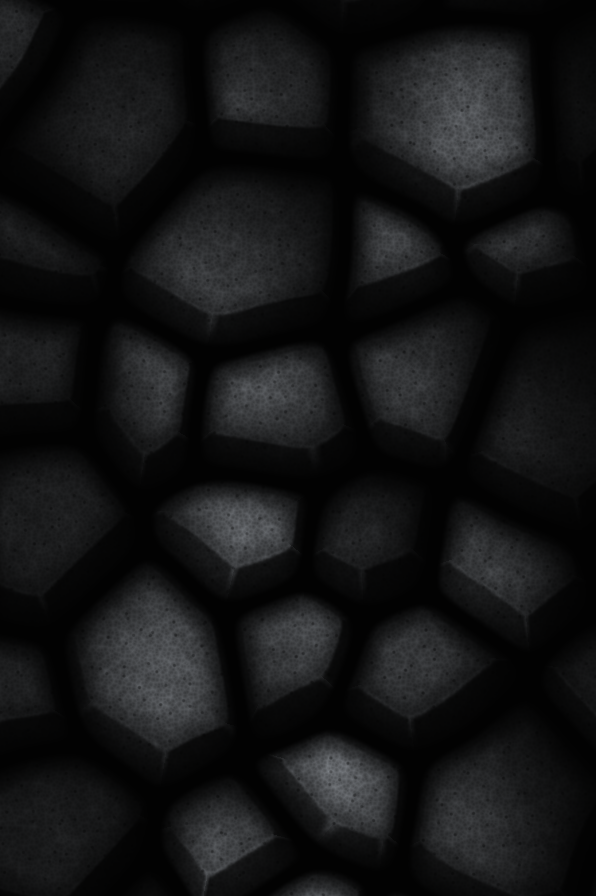
Give the GLSL for this texture, as a Shadertoy shader.

```glsl
// Wall of dark, bevelled stones with soft light pools and gritty faces.

vec2 hash2(vec2 p) {
    p = vec2(dot(p, vec2(127.1, 311.7)), dot(p, vec2(269.5, 183.3)));
    return fract(sin(p) * 43758.5453);
}

// Stone centre (xy) and size weight (z) for a grid cell; odd rows are staggered
vec3 stoneSite(vec2 cell) {
    vec2 jitter = hash2(cell + 3.7) - 0.5;
    float size = hash2(cell + 41.3).x;
    float stagger = 0.5 * mod(cell.y, 2.0) - 0.25;
    return vec3(cell + 0.5 + 0.62 * jitter + vec2(stagger, 0.0), 0.42 * size * size);
}

// Cellular noise: distance to the nearest scattered point
float cellular(vec2 p) {
    vec2 cell = floor(p);
    float nearest = 2.0;
    for (int y = -1; y <= 1; y++)
    for (int x = -1; x <= 1; x++) {
        vec2 id = cell + vec2(x, y);
        nearest = min(nearest, length(id + hash2(id) - p));
    }
    return nearest;
}

// Layered sines: cloudy wear, about -1 to 1
float mottle(vec2 p) {
    float sum = 0.0, amp = 0.5;
    for (int i = 0; i < 4; i++) {
        p = mat2(0.8, 0.6, -0.6, 0.8) * p * 1.8 + 1.3;
        sum += amp * sin(p.x + 1.5 * sin(p.y)) * cos(p.y + sin(p.x * 0.7));
        amp *= 0.65;
    }
    return sum;
}

void mainImage(out vec4 fragColor, in vec2 fragCoord) {
    vec2 p = fragCoord / iResolution.y;
    vec2 q = p * 6.0 + vec2(2.3, 5.1);
    q += 0.018 * sin(q.yx * 5.0 + 2.0 * sin(q * 3.0));

    // Weighted Voronoi: find the stone that owns this point
    vec2 cell = floor(q), stoneId = cell;
    vec3 stone = vec3(0.0);
    float best = 1e5;
    for (int y = -2; y <= 2; y++)
    for (int x = -2; x <= 2; x++) {
        vec2 id = cell + vec2(x, y);
        vec3 s = stoneSite(id);
        float power = dot(q - s.xy, q - s.xy) - s.z;
        if (power < best) { best = power; stone = s; stoneId = id; }
    }

    // Rounded outline, and a top face inset more along the lower sides
    float outlineSum = 0.0, faceSum = 0.0;
    float near1 = 1e5, near2 = 1e5;
    vec2 facet = vec2(0.0, 1.0);
    for (int y = -2; y <= 2; y++)
    for (int x = -2; x <= 2; x++) {
        vec2 id = cell + vec2(x, y);
        if (id == stoneId) continue;
        vec3 s = stoneSite(id);
        vec2 away = s.xy - stone.xy;
        float span = max(length(away), 0.05);
        vec2 normal = away / span;
        float power = dot(q - s.xy, q - s.xy) - s.z;
        float side = (power - best) / (2.0 * span);
        float inset = side - 0.09 - 0.17 * smoothstep(0.0, 0.9, -normal.y);
        outlineSum += exp(-side / 0.05);
        faceSum += exp(-inset / 0.022);
        if (inset < near1) { near2 = near1; near1 = inset; facet = normal; }
        else near2 = min(near2, inset);
    }
    float outline = -0.05 * log(outlineSum + 1e-20);
    float face = -0.022 * log(faceSum + 1e-20);

    // Every stone has its own tone and an off-centre pool of light
    vec2 rnd = hash2(stoneId + 17.9);
    float tone = mix(0.09, 0.43, rnd.x);
    vec2 r = q - stone.xy - vec2(0.4 * (rnd.y - 0.6), 0.42 * (fract(rnd.y * 7.3) - 0.4));
    float glow = 0.14 + 0.86 * exp(-2.6 * dot(r, r));
    float lower = smoothstep(0.05, 0.6, -facet.y);

    // Top face, darker bevel, lit rim and chipped corner creases
    float top = tone * glow * (0.72 + 0.28 * smoothstep(0.0, 0.16, face));
    float bevel = tone * glow * (0.36 - 0.14 * facet.x + 0.12 * facet.y);
    float shade = mix(bevel, top, smoothstep(-0.014, 0.014, face));
    float worn = smoothstep(-0.5, 0.5, mottle(q * 1.5 + 4.0));
    float rim = exp(-pow(face / 0.016, 2.0)) * lower * worn;
    float crease = smoothstep(0.035, 0.0, near2 - near1) * lower
                 * smoothstep(0.02, -0.02, face) * smoothstep(-0.2, -0.03, face);
    shade += tone * glow * (0.28 * rim + 0.4 * crease);

    // Grit, cloudy wear and a few dark pits
    float grit = 0.6 * cellular(p * 230.0) + 0.4 * cellular(p * 95.0);
    shade *= 0.74 + 0.55 * grit;
    shade *= 1.0 + 0.16 * mottle(q * 5.0);
    shade *= 0.65 + 0.35 * smoothstep(0.03, 0.13, cellular(p * 48.0));

    // Black joints, contact shadow and dim left and right borders
    shade *= smoothstep(0.025, 0.075, outline) * (0.45 + 0.55 * smoothstep(0.04, 0.22, outline));
    float u = fragCoord.x / iResolution.x;
    shade *= 0.35 + 0.65 * smoothstep(0.0, 0.3, min(u, 1.0 - u));

    vec3 color = vec3(0.008) + shade * vec3(0.97, 1.0, 1.04);
    fragColor = vec4(color, 1.0);
}
```
